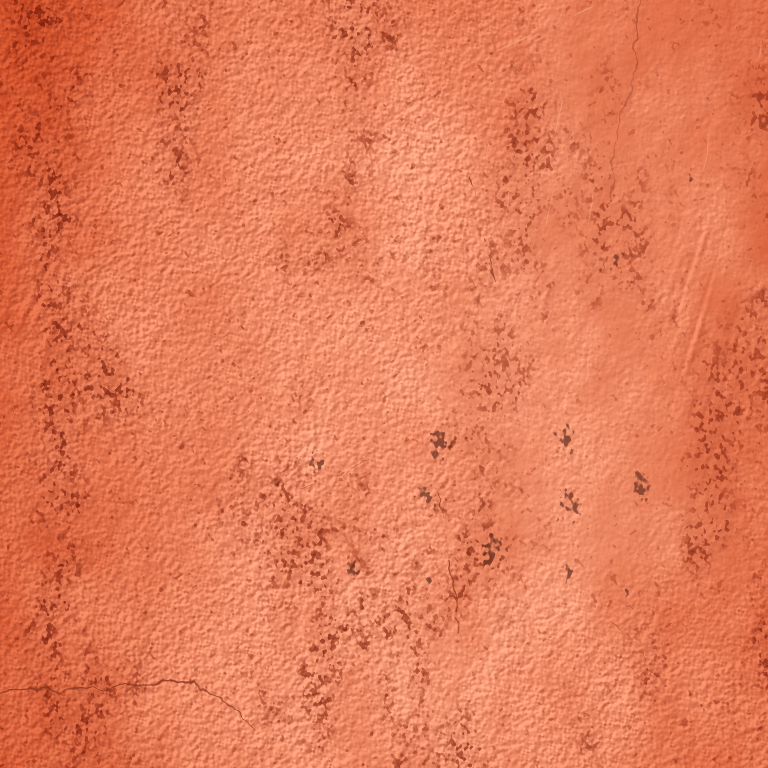
Give the GLSL for this texture, as a WebGL 2 fragment shader.

```glsl
#version 300 es
precision highp float;

uniform vec2 u_resolution;
out vec4 fragColor;

float hash(vec2 cell) {
    uvec2 q = uvec2(ivec2(cell)) * uvec2(1597u, 3571u);
    uint n = (q.x ^ (q.y << 7)) * 747796u + 28913u;
    n = (n ^ (n >> 15)) * 668265u;
    n = (n ^ (n >> 13)) * 374761u;
    return float((n ^ (n >> 16)) & 65535u) / 65535.0;
}

float noise(vec2 p) {
    vec2 i = floor(p), f = fract(p);
    f = f * f * (3.0 - 2.0 * f);
    return mix(mix(hash(i), hash(i + vec2(1, 0)), f.x),
               mix(hash(i + vec2(0, 1)), hash(i + vec2(1, 1)), f.x), f.y);
}

float fbm(vec2 p) {
    float sum = 0.0, gain = 0.53;
    for (int i = 0; i < 4; i++) {
        sum += gain * noise(p);
        p = mat2(1.6, 1.2, -1.2, 1.6) * p + 17.3;
        gain *= 0.5;
    }
    return sum;
}

// Two octaves on turned lattices, for grains and specks
float grit(vec2 p) {
    return 0.58 * noise(mat2(0.8, 0.6, -0.6, 0.8) * p) + 0.42 * noise(mat2(1.5, -0.9, 0.9, 1.5) * p + 31.0);
}

// Soft elliptical region around a centre
float region(vec2 p, vec2 centre, vec2 radius) {
    vec2 d = (p - centre) / radius;
    return exp(-dot(d, d));
}

// Line from a to b
float hairline(vec2 p, vec2 a, vec2 b, float width) {
    vec2 ab = b - a;
    float t = clamp(dot(p - a, ab) / dot(ab, ab), 0.0, 1.0);
    float soft = 0.8 / u_resolution.y;
    return 1.0 - smoothstep(width - soft, width + soft, length(p - a - ab * t));
}

// Plaster surface height: grain, lumps and trowel strokes
float height(vec2 p, float rough) {
    float lumps = fbm(p * vec2(42.0, 34.0) + 5.0);
    vec2 arc = p - vec2(0.42, 0.42);
    float sweep = noise(vec2(length(arc) * 120.0, atan(arc.y, -arc.x) * 9.0));
    vec2 slant = mat2(0.95, 0.3, -0.3, 0.95) * p;
    float brush = noise(vec2(slant.x * 170.0, slant.y * 14.0) + 40.0);
    float left = region(p, vec2(0.06, 0.6), vec2(0.09, 0.14));
    float right = region(p, vec2(0.91, 0.55), vec2(0.05, 0.16));
    return grit(p * 185.0) * rough + lumps * 0.7 + sweep * left * 0.6 + brush * right * 0.6;
}

void main() {
    vec2 p = gl_FragCoord.xy / u_resolution;
    float cloud = fbm(p * 4.0 + 3.0) - 0.5;
    float mottling = fbm(p * vec2(15.0, 10.0) + 60.0) - 0.5;

    // Faded centre, saturated borders
    float fade = 1.04 + cloud * 0.55 + mottling * 0.65;
    fade -= 0.95 * pow(1.0 - p.x, 4.0) + 0.65 * pow(p.x, 6.0);
    fade -= 0.2 * pow(1.0 - p.y, 5.0) + 0.22 * pow(p.y, 6.0);
    fade -= 0.35 * region(p, vec2(0.08, 0.97), vec2(0.14, 0.12));
    vec3 color = mix(vec3(0.84, 0.365, 0.22), vec3(0.95, 0.575, 0.435), clamp(fade, -0.2, 1.1));

    // Side-lit relief, calmer in the smoothed band
    float edge = p.x + cloud * 0.25;
    float calm = smoothstep(0.55, 0.67, edge) * smoothstep(0.08, 0.35, p.y + cloud * 0.4);
    float rough = mix(0.95, 0.38, calm) + mottling * 0.8;
    vec2 toLight = vec2(-0.001, 0.0012);
    float slope = height(p - toLight, rough) - height(p + toLight, rough);
    float shade = clamp(slope * 0.56, -0.36, 0.13);

    // Fine pits gathered in ragged upright patches
    float wear = fbm(p * vec2(13.0, 6.0) + 12.0) + 0.35 * (fbm(p * 38.0 + 7.0) - 0.5);
    wear = smoothstep(0.48, 0.78, wear) * mix(1.0, 0.75, calm);
    float speck = grit(p * vec2(185.0, 150.0) + 9.0);
    shade -= wear * (0.06 + 0.55 * smoothstep(0.56, 0.7, speck));
    shade -= 0.3 * smoothstep(0.77, 0.86, grit(p * 130.0 + 71.0)) * (1.0 - 0.4 * calm);
    color *= exp(shade * vec3(0.62, 1.15, 1.4));

    // Scattered chips and pale upright scrapes
    float chips = 0.0, scrapes = 0.0;
    for (int i = 0; i < 14; i++) {
        float k = float(i);
        vec2 seed = vec2(hash(vec2(k, 3)), hash(vec2(k, 8)));
        vec2 spot = vec2(0.28, 0.22) + seed * vec2(0.62, 0.56);
        float size = 0.006 + 0.012 * hash(vec2(k, 21));
        float cluster = region(p, spot, vec2(size * 0.9, size * 1.4));
        chips = max(chips, smoothstep(0.62, 0.8, cluster * 0.38 + speck * 0.75));
        vec2 start = vec2(0.63 + 0.36 * seed.y, 0.15 + 0.75 * seed.x);
        vec2 bend = vec2((noise(p * 45.0) - 0.5) * 0.006, 0.0);
        scrapes = max(scrapes, hairline(p + bend, start, start + vec2(0.008, 0.02 + 0.03 * seed.x), 0.0006));
    }
    color = mix(color, vec3(0.43, 0.21, 0.15), chips * 0.75);
    scrapes = max(scrapes, hairline(p, vec2(0.65, 0.935), vec2(0.79, 1.0), 0.001));
    color = mix(color, vec3(0.98, 0.7, 0.55), scrapes * 0.5 * smoothstep(0.25, 0.6, noise(p * 50.0)));

    // Wandering cracks, some broken into short runs
    vec2 wander = vec2(fbm(p * 36.0), fbm(p * 36.0 + 90.0)) - 0.5;
    vec2 q = p + wander * 0.022;
    float thickness = 0.0002 + 0.001 * noise(p * 70.0);
    float crack = hairline(q, vec2(-0.02, 0.098), vec2(0.25, 0.112), thickness + 0.0004);
    crack = max(crack, hairline(q, vec2(0.25, 0.112), vec2(0.335, 0.055), thickness));
    crack = max(crack, 0.65 * hairline(q, vec2(0.83, 1.02), vec2(0.825, 0.92), thickness));
    crack = max(crack, 0.5 * hairline(q, vec2(0.825, 0.92), vec2(0.79, 0.73), thickness));
    float broken = hairline(q, vec2(0.61, 0.77), vec2(0.645, 0.63), thickness);
    broken = max(broken, hairline(q, vec2(0.57, 0.36), vec2(0.6, 0.17), thickness));
    broken = max(broken, 0.6 * hairline(q, vec2(0.39, 0.36), vec2(0.48, 0.4), thickness));
    broken = max(broken, 0.7 * hairline(q, vec2(0.8, 0.19), vec2(0.86, 0.11), thickness));
    crack = max(crack, broken * smoothstep(0.4, 0.6, noise(p * 110.0 + 4.0)));
    color = mix(color, vec3(0.5, 0.19, 0.11), crack * 0.75);

    fragColor = vec4(clamp(color, 0.0, 1.0), 1.0);
}
```
